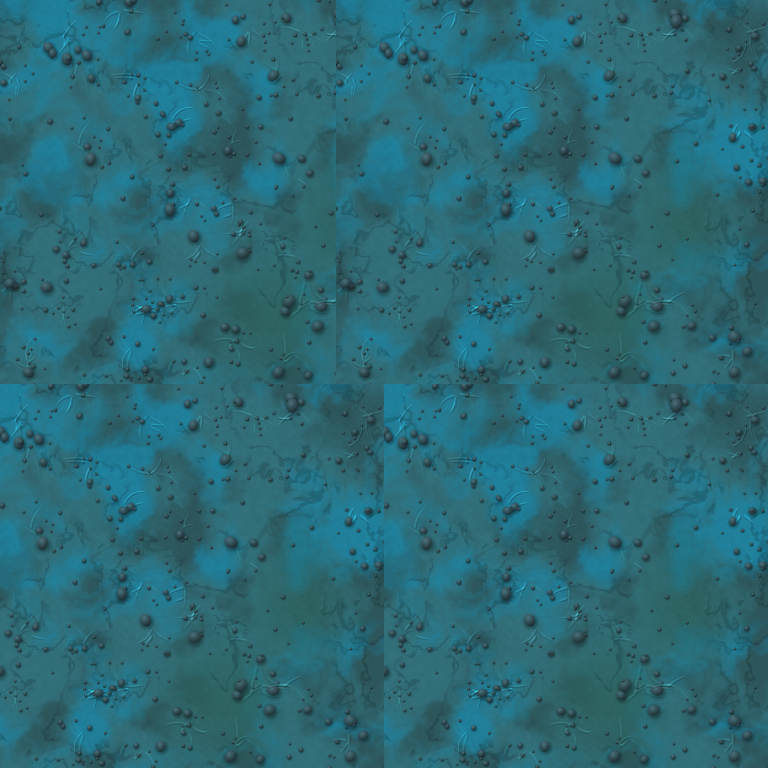
A three.js fragment shader for this texture:

```glsl
// Weathered teal ground with pebbles and rootlets: two repeats across, two down.
// The upper row is cut and shifted, leaving hard seams. Warped noise paints the
// patina; nested cell loops scatter lit stones and curved strands in clusters.
#define REPEATS 2.0
#define ROW_SHIFT 0.125
#define CLUSTER_GRID 7.0
#define SINGLE_GRID 17.0
#define STONE_MIN 0.0035
#define STONE_MAX 0.019
#define ROOT_WIDTH 0.0032
#define EDGE 0.0022
#define GRAIN 0.035
#define LIGHT_DIR vec2(-0.5, 0.866)

varying vec2 vUv;

const vec3 DEEP_TEAL = vec3(0.175, 0.335, 0.355);
const vec3 MID_TEAL = vec3(0.195, 0.435, 0.475);
const vec3 BRIGHT_BLUE = vec3(0.10, 0.53, 0.66);
const vec3 MOSS = vec3(0.17, 0.37, 0.345);
const vec3 STONE_GREY = vec3(0.25, 0.375, 0.41);

vec3 hash3(vec2 p) {
  vec3 q = fract(p.xyx * vec3(0.1031, 0.1030, 0.0973));
  q += dot(q, q.yxz + 33.33);
  return fract((q.xxy + q.yzz) * q.zyx);
}

float noise(vec2 p) {
  vec2 i = floor(p), f = fract(p);
  f = f * f * (3.0 - 2.0 * f);
  float low = mix(hash3(i).x, hash3(i + vec2(1.0, 0.0)).x, f.x);
  float high = mix(hash3(i + vec2(0.0, 1.0)).x, hash3(i + 1.0).x, f.x);
  return mix(low, high, f.y);
}

float fbm(vec2 p) {
  float sum = 0.0, gain = 0.5;
  for (int i = 0; i < 6; i++) {
    sum += gain * noise(p);
    p = mat2(1.6, 1.2, -1.2, 1.6) * p + 17.3;
    gain *= 0.52;
  }
  return sum;
}

float patchAt(vec2 p, vec2 center, float radius) {
  vec2 d = (p - center) / radius;
  return exp(-dot(d, d));
}

// Stained ground: dark blotches, veins, blue bloom and moss
vec3 ground(vec2 p) {
  vec2 warp = vec2(fbm(p * 7.0 + 3.1), fbm(p * 7.0 + 41.7)) - 0.5;
  vec2 w = p + 0.11 * warp;
  vec3 col = mix(DEEP_TEAL, MID_TEAL, smoothstep(0.28, 0.62, fbm(w * 8.0 + 9.0)));

  float bloomBias = 0.9 * patchAt(p, vec2(0.08, 0.90), 0.24)
    + 0.9 * patchAt(p, vec2(0.45, 0.95), 0.13)
    + 0.8 * patchAt(p, vec2(0.29, 0.74), 0.13)
    + 0.9 * patchAt(p, vec2(0.58, 0.53), 0.08)
    + 0.9 * patchAt(p, vec2(0.94, 0.57), 0.09)
    + 0.7 * patchAt(p, vec2(0.17, 0.07), 0.10);
  float bloom = smoothstep(0.50, 0.88, fbm(w * 9.0 + 60.0) + 0.25 * bloomBias);
  col = mix(col, BRIGHT_BLUE, 0.75 * bloom);

  float moss = patchAt(w, vec2(0.79, 0.43), 0.12) + patchAt(w, vec2(0.58, 0.17), 0.13);
  col = mix(col, MOSS, 0.75 * min(moss, 1.0));

  float vein = 1.0 - smoothstep(0.0, 0.045, abs(fbm(w * 11.0 + 25.0) - 0.5));
  col *= 1.0 - 0.17 * vein * smoothstep(0.35, 0.65, noise(p * 10.0));
  return col * (1.0 + GRAIN * (noise(p * 140.0) + noise(p * 67.0) - 1.0));
}

// Rounded pebble with soft shadow, dark rim and lit upper side
void addStone(inout vec3 col, vec2 q, float r, float angle) {
  vec2 axis = vec2(cos(angle), sin(angle));
  vec2 e = vec2(dot(q, axis), dot(q, vec2(-axis.y, axis.x)) * 1.28) / r;
  float d = length(e), soft = EDGE / r;
  float shadow = 1.0 - smoothstep(0.5, 1.6, length(q / r + 0.35 * LIGHT_DIR));
  col *= 1.0 - 0.32 * shadow;
  float lit = 0.88 + 0.30 * dot(q / r, LIGHT_DIR) - 0.20 * d * d;
  lit += 0.22 * exp(-7.0 * dot(q / r - 0.35 * LIGHT_DIR, q / r - 0.35 * LIGHT_DIR));
  col = mix(col, STONE_GREY * lit, 0.9 * (1.0 - smoothstep(1.0 - soft, 1.0 + soft, d)));
}

// Curved tapering strand, embossed by the same light
void addRoot(inout vec3 col, vec2 q, float angle, float len, float bend) {
  vec2 dir = vec2(cos(angle), sin(angle)), side = vec2(-dir.y, dir.x);
  float t = dot(q, dir);
  float across = dot(q, side) - bend * t * (len - t);
  float width = ROOT_WIDTH * (1.2 - 0.7 * clamp(t / len, 0.0, 1.0));
  float ends = smoothstep(-EDGE, EDGE, t) * (1.0 - smoothstep(len - 0.008, len, t));
  float body = ends * (1.0 - smoothstep(width - EDGE, width + EDGE, abs(across)));
  float relief = clamp(across / width, -1.0, 1.0) * dot(side, LIGHT_DIR);
  col *= 1.0 + body * (0.05 + 0.38 * relief);
}

void addDebris(inout vec3 col, vec2 p) {
  for (int k = 0; k < 9; k++) {
    vec2 offset = vec2(mod(float(k), 3.0), floor(float(k) / 3.0)) - 1.0;

    // Lone small pebbles
    vec2 cell = floor(p * SINGLE_GRID) + offset;
    vec3 h = hash3(cell + 71.0);
    if (h.z < 0.35) addStone(col, p - (cell + h.xy) / SINGLE_GRID, mix(STONE_MIN, 0.008, h.z * h.z * 8.0), h.x * 6.3);

    // Clusters of strands and mixed stones
    cell = floor(p * CLUSTER_GRID) + offset;
    h = hash3(cell + 13.0);
    vec2 q = p - (cell + 0.2 + 0.6 * h.xy) / CLUSTER_GRID;
    if (h.z > 0.72) continue;
    for (int i = 0; i < 6; i++) {
      vec3 r = hash3(cell * 9.0 + float(i) * 5.7 + 150.0);
      if (r.z < 0.65) addRoot(col, q - 0.035 * (r.xy - 0.5), r.x * 6.3, 0.025 + 0.04 * r.y, 36.0 * (r.z - 0.33));
    }
    for (int i = 0; i < 7; i++) {
      vec3 r = hash3(cell * 11.0 + float(i) * 3.3 + 300.0);
      addStone(col, q - 0.11 * (r.xy - 0.5), mix(STONE_MIN, STONE_MAX, pow(r.z, 4.0)), r.y * 6.3);
    }
  }
}

void main() {
  // Upper row starts later and its seam falls earlier
  vec2 p = vUv * REPEATS;
  float row = min(floor(p.y), REPEATS - 1.0);
  float column = step(1.0 - row * ROW_SHIFT, p.x);
  vec2 local = p - vec2(max(column, row * ROW_SHIFT), row);

  vec3 col = ground(local);
  addDebris(col, local);
  gl_FragColor = vec4(col, 1.0);
}
```
